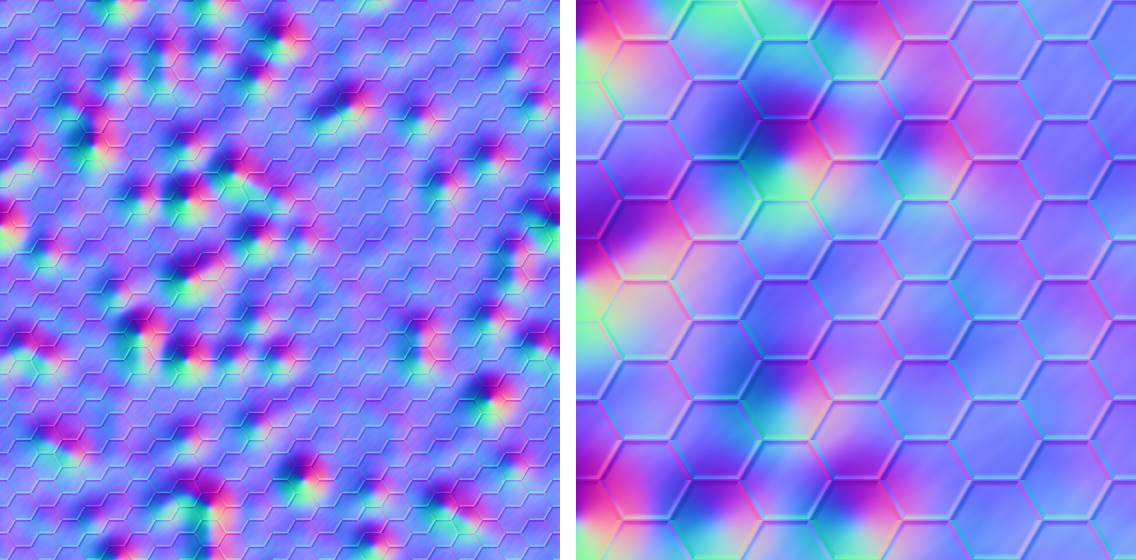
Left: the whole. Right: its middle third, enlarged.
This texture map is drawn by a Shadertoy shader. Its source:

```glsl
// Tangent-space normal map of a tiling honeycomb: 24 columns by 21 rows of flat-top cells.
// Each cell adds a soft Gaussian mound of hashed height; analytic slopes are summed with
// bevelled grooves along the cell edges and a faint diagonal grain, then encoded as colour.

const vec2 CELLS = vec2(24.0, 21.0);    // columns and rows, even column count wraps
const float COLUMN_STEP = 0.8660254;    // column spacing when the row pitch is 1
const float MOUND_SIGMA = 0.43;
const float GRAIN_PERIOD = 30.0;

vec2 hash22(vec2 p) {
    vec3 q = fract(p.xyx * vec3(0.1031, 0.1030, 0.0973));
    q += dot(q, q.yzx + 33.33);
    return fract((q.xx + q.yz) * q.zy);
}

// Gradient noise whose lattice repeats after a whole period
float latticeDot(vec2 cell, vec2 corner, vec2 f, float period) {
    vec2 gradient = hash22(mod(cell + corner, period) + 7.0) * 2.0 - 1.0;
    return dot(gradient, f - corner);
}

float gradientNoise(vec2 p, float period) {
    vec2 cell = floor(p), f = p - cell;
    vec2 u = f * f * f * (f * (f * 6.0 - 15.0) + 10.0);
    float low = mix(latticeDot(cell, vec2(0, 0), f, period),
                    latticeDot(cell, vec2(1, 0), f, period), u.x);
    float high = mix(latticeDot(cell, vec2(0, 1), f, period),
                     latticeDot(cell, vec2(1, 1), f, period), u.x);
    return mix(low, high, u.y);
}

// Most cells vary gently; a few stand out, and fewer still stand tall
float cellHeight(vec2 id) {
    vec2 wrapped = mod(id, CELLS);
    vec2 pick = hash22(wrapped + 3.0);
    float tall = hash22(wrapped + 61.0).x;
    float raised = step(0.875, pick.x);
    return 0.32 * pick.y + raised * mix(0.65, 2.1, tall * tall * tall);
}

// Sums the downhill slope of nearby mounds; also finds the offset from the nearest centre
vec2 moundSlope(vec2 p, out vec2 nearest) {
    vec2 slope = vec2(0.0);
    float best = 1e3;
    float homeColumn = round(p.x / COLUMN_STEP);
    for (int i = -2; i <= 2; i++) {
        float column = homeColumn + float(i);
        float shift = 0.5 - 0.5 * mod(column, 2.0);
        float homeRow = round(p.y - shift);
        for (int j = -2; j <= 2; j++) {
            float row = homeRow + float(j);
            vec2 d = p - vec2(column * COLUMN_STEP, row + shift);
            float d2 = dot(d, d);
            float variance = MOUND_SIGMA * MOUND_SIGMA;
            slope += cellHeight(vec2(column, row)) * d / variance * exp(-0.5 * d2 / variance);
            if (d2 < best) {
                best = d2;
                nearest = d;
            }
        }
    }
    return slope;
}

// Outward tilt of the bevel around one cell, fading to zero in the groove centre
vec2 bevelSlope(vec2 d, float pixel) {
    vec2 side = vec2(d.x < 0.0 ? -1.0 : 1.0, d.y < 0.0 ? -1.0 : 1.0);
    vec2 q = abs(d);
    vec2 slant = vec2(COLUMN_STEP, 0.5);
    float slantReach = dot(q, slant);
    vec2 outward = side * (q.y > slantReach ? vec2(0.0, 1.0) : slant);
    float edge = 0.5 - max(q.y, slantReach);
    float profile = smoothstep(0.0, max(0.02, 0.6 * pixel), edge)
                  * (1.0 - smoothstep(0.025, 0.085 + 0.4 * pixel, edge));
    return outward * profile;
}

// Fine scratches running diagonally, plus a broad unevenness
vec2 surfaceWear(vec2 uv) {
    vec2 streak = vec2(uv.x + uv.y, 3.0 * (uv.y - uv.x)) * GRAIN_PERIOD;
    float scratch = gradientNoise(streak, GRAIN_PERIOD);
    vec2 broad = vec2(gradientNoise(uv * 8.0, 8.0),
                      gradientNoise(uv * 8.0 + vec2(3.37, 5.61), 8.0));
    return vec2(-0.09, 0.09) * scratch + 0.16 * broad;
}

// Green grows toward the bottom of the canvas
vec3 encodeNormal(vec2 slope) {
    vec3 normal = normalize(vec3(slope.x, -slope.y, 1.0));
    return 0.5 + 0.5 * normal;
}

void mainImage(out vec4 fragColor, in vec2 fragCoord) {
    vec2 uv = fragCoord / iResolution.xy;
    vec2 p = uv * CELLS * vec2(COLUMN_STEP, 1.0);
    float pixel = CELLS.y / iResolution.y;

    vec2 nearest;
    vec2 slope = moundSlope(p, nearest);
    float bevelDepth = 0.55 + 0.3 * length(slope);
    slope += bevelDepth * bevelSlope(nearest, pixel);
    slope += surfaceWear(uv);

    fragColor = vec4(encodeNormal(slope), 1.0);
}
```
